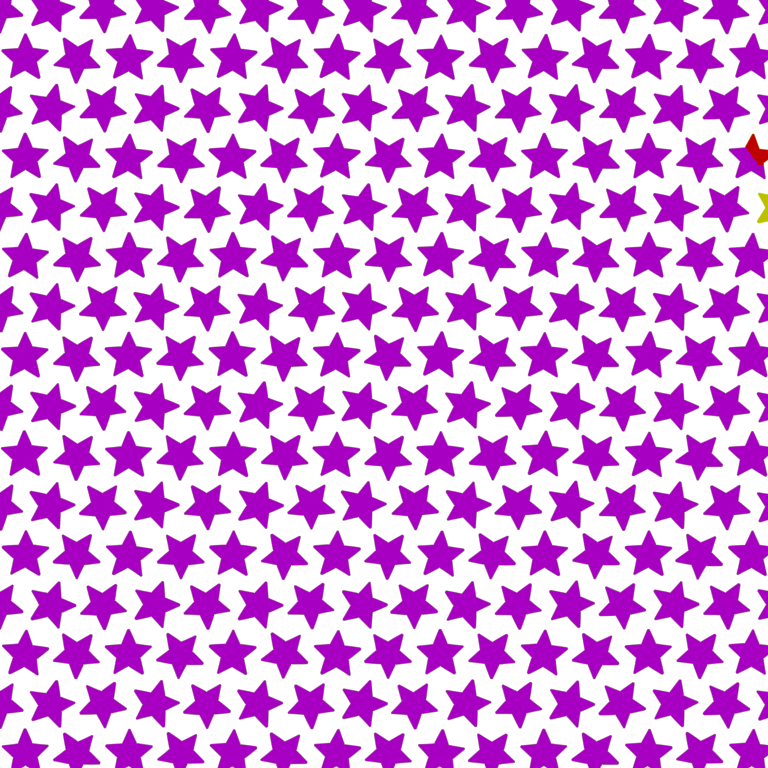
Give the GLSL for this pattern, as a Shadertoy shader.

```glsl
const float PI = 3.14159265;
const vec2 PITCH = vec2(0.0676, 0.06465);

float hash(vec2 p) {
    return fract(sin(dot(p, vec2(127.1, 311.7))) * 43758.5453);
}

// Signed distance to a five-pointed star with rounded tips, turned clockwise
float starDistance(vec2 p, float turn) {
    float angle = mod(atan(p.x, p.y) - turn + PI / 5.0, PI * 0.4) - PI / 5.0;
    vec2 q = length(p) * vec2(cos(angle), abs(sin(angle)));
    vec2 tip = vec2(0.0303, 0.0);
    vec2 notch = 0.0142 * vec2(cos(PI / 5.0), sin(PI / 5.0));
    vec2 edge = notch - tip;
    vec2 w = q - tip;
    float d = length(w - edge * clamp(dot(w, edge) / dot(edge, edge), 0.0, 1.0));
    float side = edge.x * w.y - edge.y * w.x;
    return (side > 0.0 ? -d : d) - 0.0018;
}

// Alternating upright and inverted stars, with a different tilt on even rows
float starTurn(float col, float row) {
    bool inverted = mod(col, 2.0) > 0.5;
    if (mod(row, 2.0) > 0.5) return inverted ? PI + 0.035 : 0.035;
    return inverted ? PI - 0.06 : 0.28;
}

// Purple, except for two stray accents near the right border
vec3 starColor(vec2 cell, vec2 p) {
    if (cell == vec2(14.0, 4.0)) return vec3(0.75, 0.75, 0.0);
    bool accent = p.x > 0.0025 - 0.7 * p.y && p.y > -0.008;
    if (cell == vec2(14.0, 3.0) && accent) return vec3(0.75, 0.0, 0.0);
    return vec3(0.66, 0.0, 0.76);
}

void mainImage(out vec4 fragColor, in vec2 fragCoord) {
    vec2 uv = fragCoord / iResolution.xy;
    vec2 pos = vec2(uv.x - 0.0326, 1.0 - uv.y - 0.0117);
    float nearestRow = floor(pos.y / PITCH.y + 0.5);
    float soft = max(0.0012, 0.7 / iResolution.y);
    vec3 color = vec3(1.0);

    // Neighbouring rows are included because tips can cross the cell border
    for (int i = -1; i <= 1; i++) {
        float row = nearestRow + float(i);
        float shift = mod(row, 2.0) < 0.5 ? 0.5 : 0.0;
        float col = floor(pos.x / PITCH.x - shift + 0.5);
        vec2 cell = vec2(col, row);
        vec2 p = pos - (cell + vec2(shift, 0.0)) * PITCH;
        p.y = -p.y;

        // Slight hand-cut irregularity
        float seed = hash(cell);
        p += (vec2(hash(cell + 7.3), hash(cell + 19.1)) - 0.5) * 0.0014;
        float turn = starTurn(col, row) + (seed - 0.5) * 0.1;
        float wobble = 0.0004 * sin(3.0 * atan(p.y, p.x) + seed * 2.0 * PI);
        float d = starDistance(p, turn) + wobble;

        // Fill with a slightly darkened fringe along the edge
        float cover = 1.0 - smoothstep(-soft, soft, d);
        color = mix(color, starColor(cell, p), cover);
        color -= 4.0 * cover * (1.0 - cover) * vec3(0.12, 0.0, 0.18);
    }
    fragColor = vec4(color, 1.0);
}
```
